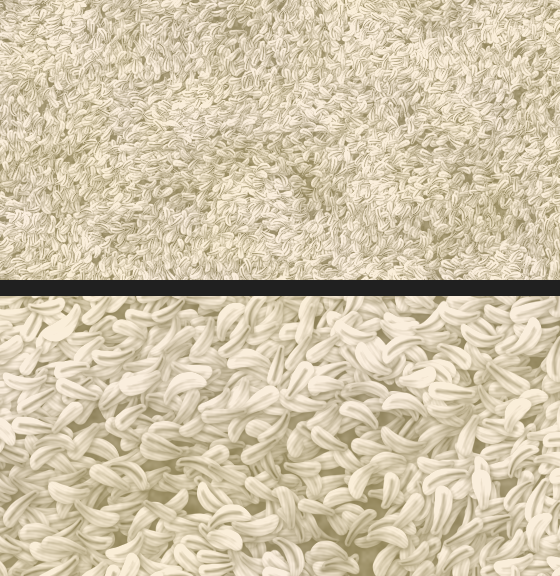
Top, the full canvas; bottom, a detail of the centre.
Reproduce this texture procedurally as a WebGL 1 fragment shader.

```glsl
precision highp float;
// Cream terry cloth: layers of small twisted yarn loops over a dark backing.
// Each layer is a jittered grid of bent teardrops, painted back to front with
// soft contact shadows; slow noise combs the pile and gathers it into clumps.
uniform vec2 u_resolution;

const vec3 YARN_DARK = vec3(0.59, 0.54, 0.385);
const vec3 YARN_LIGHT = vec3(0.96, 0.91, 0.83);
const vec2 LIGHT_DIR = vec2(-0.45, 0.89);
const int LAYERS = 6;
const float CELL = 0.039;         // grid pitch, in canvas heights
const float HALF_LENGTH = 0.0215; // half of the loop's axis
const float RADIUS = 0.0108;      // half width at the rounded tip
const float BEND = 16.0;          // strongest curvature of a loop
const float LEAN = 0.6;           // main direction, in radians
const float COMB = 2.4;           // slow change of direction
const float SCATTER = 1.7;        // change of direction from loop to loop
const float SHADOW_REACH = 0.0065;
const float SHADOW = 0.37;
const float BACKING_TONE = -0.05;
const float TOP_TONE = 0.985;
const float LAYER_DROP = 0.045;
const float CLUMP_RELIEF = 0.50;  // tone between crevices and crests

vec2 hash2(vec2 p) {
  vec3 q = fract(vec3(p.xyx) * vec3(0.1031, 0.1030, 0.0973));
  q += dot(q, q.yzx + 33.33);
  return fract((q.xx + q.yz) * q.zy);
}

float noise(vec2 p) {
  vec2 i = floor(p), f = fract(p);
  f = f * f * (3.0 - 2.0 * f);
  float low = mix(hash2(i).x, hash2(i + vec2(1.0, 0.0)).x, f.x);
  float high = mix(hash2(i + vec2(0.0, 1.0)).x, hash2(i + 1.0).x, f.x);
  return mix(low, high, f.y);
}

// Height of the pile: wide tufts with smaller ones on them.
float clumpHeight(vec2 p) {
  return 0.55 * noise(p * vec2(4.5, 6.5) + 20.0) + 0.45 * noise(p * vec2(11.0, 16.0) + 47.0);
}

// Paints one loop, centred at the given point, over the tone below it.
float paintLoop(float tone, vec2 p, vec2 center, vec2 seed, float level, float px) {
  vec2 shape = hash2(seed + 41.7);
  vec2 look = hash2(seed + 87.3);
  vec2 kind = hash2(seed + 133.1);
  float clump = clumpHeight(center);

  // Sparse pile between the clumps uncovers the layers below.
  if (kind.x > 0.58 + 0.6 * clump) return tone;

  // Local frame: x runs from the root to the tip.
  float angle = LEAN + COMB * (noise(center * 5.0 + 60.0) - 0.5);
  angle += SCATTER * (shape.x - 0.5);
  if (kind.y > 0.35) angle += 3.14159;
  vec2 along = vec2(cos(angle), sin(angle));
  vec2 across = vec2(-along.y, along.x);
  vec2 q = vec2(dot(p - center, along), dot(p - center, across));
  q.y += BEND * (2.0 * shape.y - 1.0) * (q.x * q.x - 0.0002);

  // Tapered teardrop.
  float halfLength = HALF_LENGTH * (0.65 + 0.37 * look.x);
  float axis = clamp(q.x, -halfLength, halfLength);
  float root = 1.0 - smoothstep(-halfLength, 0.5 * halfLength, q.x);
  float radius = RADIUS * (0.7 + 0.34 * look.y) * (1.0 - 0.45 * root);
  vec2 offset = q - vec2(axis, 0.0);
  float dist = length(offset);
  float d = dist - radius;
  vec2 normal = (along * offset.x + across * offset.y) / max(dist, 0.0001);
  float lit = dot(normal, LIGHT_DIR);

  // Contact shadow on whatever lies below.
  float shade = 1.0 - smoothstep(-0.001, SHADOW_REACH, d);
  tone -= SHADOW * shade * (0.65 - 0.35 * lit) * max(tone + 0.1, 0.0);

  // Two rounded strands with a groove, or an open eye, between them.
  float u = clamp(dist / radius, 0.0, 1.0);
  float strand = 1.0 - pow(abs(u - 0.58) / 0.58, 2.0);
  float groove = 1.0 - smoothstep(0.0, 0.5, u);
  float eye = smoothstep(0.4, 1.0, kind.x + 0.3 * look.x);
  float fibre = sin(q.y * 1500.0 + q.x * 260.0 + 6.3 * look.x);
  float yarn = level + 0.22 * (look.y - 0.5) + CLUMP_RELIEF * (clump - 0.5);
  yarn += 0.20 * (strand - 0.7) + 0.19 * lit * u + 0.05 * fibre;
  yarn -= 0.30 * root + groove * (0.06 + 0.44 * eye);
  return mix(tone, yarn, 1.0 - smoothstep(-px, px, d));
}

void main() {
  vec2 p = gl_FragCoord.xy / u_resolution.y;
  float px = 0.8 / u_resolution.y;
  float tone = BACKING_TONE + 0.3 * noise(p * 90.0);

  // Pile, from the lowest layer to the top.
  for (int k = 0; k < LAYERS; k++) {
    float layer = float(k);
    vec2 shift = vec2(7.37, 3.71) * (layer + 1.0);
    vec2 cell = floor(p / CELL + shift);
    float level = TOP_TONE - LAYER_DROP * (float(LAYERS - 1) - layer);
    for (int j = 1; j >= -1; j--) {
      for (int i = -1; i <= 1; i++) {
        vec2 id = cell + vec2(float(i), float(j));
        vec2 seed = id + layer * 57.0;
        vec2 center = (id + hash2(seed) - shift) * CELL;
        tone = paintLoop(tone, p, center, seed, level, px);
      }
    }
  }

  // Fine fibre grain and a slight warm drift.
  tone += 0.09 * (noise(p * 230.0) - 0.5);
  vec3 color = mix(YARN_DARK, YARN_LIGHT, clamp(tone, -0.2, 1.06));
  color.b += 0.03 * (noise(p * 9.0 + 5.0) - 0.5);
  gl_FragColor = vec4(color, 1.0);
}
```
